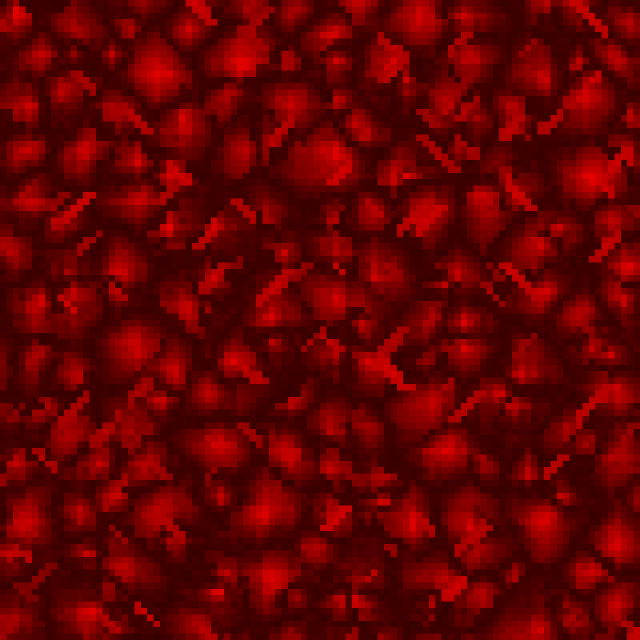
Give the GLSL for this texture, as a Shadertoy shader.

```glsl
const float TILES = 100.0;       // mosaic tiles across the canvas
const float FLOOR_RED = 0.225;   // darkest red between the glows

vec3 hash3(vec3 p) {
    p = fract(p * vec3(0.1031, 0.1030, 0.0973));
    p += dot(p, p.yxz + 33.33);
    return fract((p.xxy + p.yxx) * p.zyx);
}

// Distance between a circle and a diamond, sheared along a diagonal
float diamondDistance(vec2 p, float shear) {
    vec2 q = p + shear * p.yx;
    return mix(length(q), abs(q.x) + abs(q.y), 0.6);
}

// Row, column and tile noise of one site, centered on zero
float raggedness(vec2 tile, float id) {
    return hash3(vec3(tile.x, id, 3.0)).x
         + hash3(vec3(tile.y, id, 8.0)).y
         + hash3(vec3(tile, id)).z - 1.5;
}

vec2 siteCenter(vec2 site, vec3 place, float spacing) {
    return (site + 0.5 + 0.85 * (place.xy - 0.5)) * spacing;
}

// Weighted cells: bright at each site, dark along the borders, some cut diagonally
float cellGlow(vec2 tile, float spacing, float roughness, float seed) {
    vec2 home = floor(tile / spacing);
    float nearest = 100.0;
    float second = 100.0;
    float strength = 0.0;
    for (int y = -2; y <= 2; y++) {
        for (int x = -2; x <= 2; x++) {
            vec2 site = home + vec2(x, y);
            vec3 place = hash3(vec3(site + 17.0, seed));
            vec3 look = hash3(vec3(site + 59.0, seed + 5.0));
            vec3 cut = hash3(vec3(site + 83.0, seed + 11.0));
            vec2 offset = tile - siteCenter(site, place, spacing);
            float ragged = raggedness(tile, dot(site, vec2(7.0, 31.0)) + seed);
            float weight = mix(0.5, 1.25, look.x);
            float d = diamondDistance(offset, 0.4 * (look.z - 0.5)) + roughness * ragged;
            float cutDepth = dot(offset, sign(cut.xy - 0.5)) + ragged;
            d += cutDepth > weight * (1.0 + 8.0 * cut.z) ? 4.0 : 0.0;
            d = max(d, 0.0) / weight;
            if (d < nearest) {
                second = nearest;
                nearest = d;
                strength = mix(0.42, 0.64, 0.5 * (look.x + look.y)) + 0.06;
            } else {
                second = min(second, d);
            }
        }
    }
    float rise = 1.0 - nearest / max(second, 0.01);
    return FLOOR_RED + strength * pow(rise, 1.8);
}

// Small hard-edged flecks leaning along either diagonal
float flecks(vec2 tile, float spacing, float density, float seed) {
    vec2 home = floor(tile / spacing);
    float brightest = 0.0;
    for (int y = -1; y <= 1; y++) {
        for (int x = -1; x <= 1; x++) {
            vec2 site = home + vec2(x, y);
            vec3 place = hash3(vec3(site + 17.0, seed));
            vec3 look = hash3(vec3(site + 59.0, seed + 5.0));
            if (place.z > density) continue;
            vec2 offset = tile - siteCenter(site, place, spacing);
            float ragged = raggedness(tile, dot(site, vec2(7.0, 31.0)) + seed);
            float shear = 0.6 * sign(look.z - 0.5);
            float d = diamondDistance(offset, shear) / mix(0.9, 1.9, look.x) + 0.25 * ragged;
            float red = mix(0.55, 0.84, look.y) - 0.1 * max(d, 0.0);
            brightest = max(brightest, d < 1.0 ? red : 0.0);
        }
    }
    return brightest;
}

float tileRed(vec2 tile) {
    float red = max(cellGlow(tile, 7.8, 0.85, 2.0), flecks(tile, 5.0, 0.24, 43.0));
    return red + 0.03 * (hash3(vec3(tile, 71.0)).x - 0.4);
}

void mainImage(out vec4 fragColor, in vec2 fragCoord) {
    // Four samples per pixel smooth the tile borders
    float red = 0.0;
    for (int i = 0; i < 4; i++) {
        vec2 shift = vec2(i % 2, i / 2) * 0.5 - 0.25;
        vec2 uv = (fragCoord + shift) / iResolution.y;
        red += 0.25 * tileRed(floor(uv * TILES));
    }
    fragColor = vec4(red, 0.0, 0.0, 1.0);
}
```
